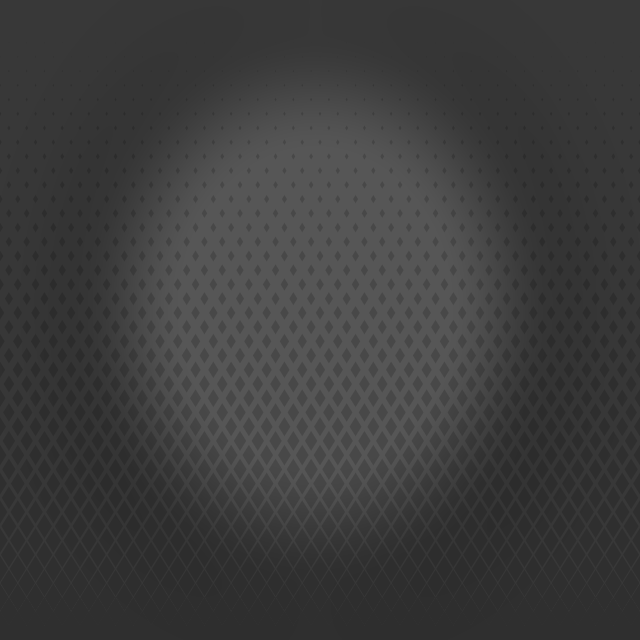
A WebGL 2 fragment shader for this background:

```glsl
#version 300 es
precision highp float;
// A charcoal backdrop with a soft oval glow near the middle, covered by a
// staggered lattice of darker diamonds. Each diamond takes its size from its
// row, growing from specks at the top to a closed surface at the bottom.

uniform vec2 u_resolution;
out vec4 outColor;

// Share of a pixel-wide window at distance d that lies within +-halfSize
vec2 bandCoverage(vec2 d, float halfSize, float pixel) {
    return clamp((halfSize - d) / pixel + 0.5, 0.0, 1.0)
         - clamp((-halfSize - d) / pixel + 0.5, 0.0, 1.0);
}

// Coverage of the diamond lattice: 36 columns, 45 staggered rows
float diamonds(vec2 uv, float canvasPixel) {
    vec2 grid = vec2(uv.x * 36.0, (1.0 - uv.y) * 22.5);
    vec2 skew = vec2(grid.x + grid.y, grid.x - grid.y);
    vec2 cell = floor(skew + 0.5);
    vec2 dist = abs(skew - cell);

    float row = cell.x - cell.y;
    float halfSize = 0.5 * clamp((row - 2.0) / 41.5, 0.0, 1.0);

    // The neighbour's share closes the seams where diamonds touch
    float pixel = length(vec2(36.0, 22.5)) * canvasPixel;
    vec2 cover = bandCoverage(dist, halfSize, pixel)
               + bandCoverage(1.0 - dist, halfSize, pixel);
    cover = min(cover, 1.0);
    return cover.x * cover.y;
}

// Grey level of the backdrop: oval glow with a faint dark rim at its sides
float backdrop(vec2 uv) {
    vec2 fromGlow = (uv - vec2(0.493, 0.518)) / vec2(0.365, 0.43);
    float radius = length(fromGlow);
    float glow = 1.0 - smoothstep(0.55, 1.0, radius);
    float rimOffset = (radius - 1.08) / 0.17;
    float rim = exp(-rimOffset * rimOffset) * min(abs(fromGlow.x), 1.0);
    return mix(0.218, 0.338, glow) - 0.014 * rim;
}

void main() {
    vec2 uv = gl_FragCoord.xy / u_resolution;
    float canvasPixel = 1.0 / min(u_resolution.x, u_resolution.y);
    float grey = backdrop(uv) * (1.0 - 0.16 * diamonds(uv, canvasPixel));
    outColor = vec4(vec3(grey), 1.0);
}
```
